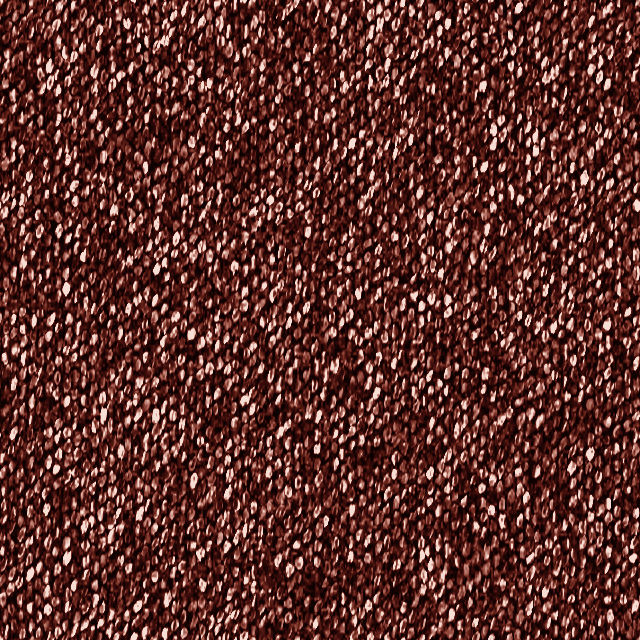
A WebGL 1 fragment shader for this texture:

```glsl
precision highp float;
// Coarse woven wool: short leaning tufts in columns staggered by half a row.
// Each tuft is a slim ellipse split into upright fibres; its brightness, plus
// fuzz in the dark gaps, is coloured through a ramp from black-red to cream.

uniform vec2 u_resolution;

const vec2 GRID = vec2(72.0, 40.0);       // tufts across and down
const float STAGGER = 0.5;                // shift of odd columns, in rows
const vec2 TUFT = vec2(0.45, 0.80);       // half size, in column widths
const vec2 FIBRE = vec2(4.2, 1.1);        // fibre cells per column width
const vec2 FUZZ = vec2(320.0, 170.0);     // gap fuzz cells across and down
const vec2 JITTER = vec2(0.3, 0.2);
const float LEAN = 0.17;
const float FRAY = 0.10;                  // raggedness of tuft outlines
const float WARP = 0.6;                   // thread drift, in cells
const float WEAR = 0.18;                  // strength of broad patches
const float GAP_LIGHT = 0.46;
const float GAIN = 1.08;
const float BLACK_POINT = 0.025;

const vec3 BLACK_RED = vec3(0.05, 0.005, 0.005);
const vec3 MAROON = vec3(0.24, 0.05, 0.04);
const vec3 RUST = vec3(0.44, 0.16, 0.12);
const vec3 CLAY = vec3(0.63, 0.35, 0.30);
const vec3 ROSE = vec3(0.80, 0.58, 0.53);
const vec3 CREAM = vec3(0.97, 0.87, 0.83);

vec3 hash3(vec2 p) {
  vec3 q = fract(p.xyx * vec3(0.1031, 0.1030, 0.0973));
  q += dot(q, q.yxz + 33.33);
  return fract((q.xxy + q.yzz) * q.zyx);
}

// Value noise that wraps after the given number of cells.
float noise(vec2 p, vec2 period) {
  vec2 cell = floor(p);
  vec2 f = fract(p);
  f = f * f * (3.0 - 2.0 * f);
  vec2 a = mod(cell, period);
  vec2 b = mod(cell + 1.0, period);
  float low = mix(hash3(a).x, hash3(vec2(b.x, a.y)).x, f.x);
  float high = mix(hash3(vec2(a.x, b.y)).x, hash3(b).x, f.x);
  return mix(low, high, f.y);
}

vec3 woolColor(float v) {
  float t = clamp(v, 0.0, 1.0) * 5.0;
  vec3 c = mix(BLACK_RED, MAROON, clamp(t, 0.0, 1.0));
  c = mix(c, RUST, clamp(t - 1.0, 0.0, 1.0));
  c = mix(c, CLAY, clamp(t - 2.0, 0.0, 1.0));
  c = mix(c, ROSE, clamp(t - 3.0, 0.0, 1.0));
  return mix(c, CREAM, clamp(t - 4.0, 0.0, 1.0));
}

// Brightness of one tuft; d is the offset from its centre in column widths.
float tuft(vec2 d, vec2 id, vec3 rnd) {
  d.x -= (LEAN + 0.25 * (rnd.y - 0.5)) * d.y;
  float strand = noise(d * FIBRE + id * 7.0 + 50.0, vec2(1024.0));
  float radius = length(d / (TUFT * mix(0.88, 1.12, rnd.x)));
  float body = 1.0 - smoothstep(0.6, 1.1, radius - 0.5 * (strand - 0.5));
  float streak = 0.28 + 0.78 * smoothstep(0.15, 0.8, strand);
  return body * streak * mix(0.5, 1.15, rnd.z);
}

float weave(vec2 uv) {
  // Threads wander slightly, and their outlines fray
  vec2 drift = vec2(noise(uv * 14.0, vec2(14.0)),
                    noise(uv * 11.0 + 5.0, vec2(11.0))) - 0.5;
  vec2 fray = vec2(noise(uv * FUZZ + 31.0, FUZZ),
                   noise(uv * FUZZ + 77.0, FUZZ)) - 0.5;
  vec2 p = uv * GRID + WARP * drift + FRAY * fray;
  float column = floor(p.x);
  float light = 0.0;

  // Neighbouring tufts overlap, the brightest on top
  for (int i = -1; i <= 1; i++) {
    float c = column + float(i);
    float rise = STAGGER * mod(c, 2.0);
    float row = floor(p.y - rise);
    for (int j = -1; j <= 1; j++) {
      float r = row + float(j);
      vec2 id = mod(vec2(c, r), GRID);
      vec3 rnd = hash3(id + 3.0);
      vec2 d = p - vec2(c, r + rise) - 0.5 - JITTER * (rnd.xy - 0.5);
      d.y *= GRID.x / GRID.y;
      light = max(light, tuft(d, id, rnd));
    }
  }
  return light;
}

void main() {
  vec2 uv = gl_FragCoord.xy / u_resolution;

  // Broad patches of wear
  float wear = 0.6 * noise(uv * 9.0, vec2(9.0))
             + 0.4 * noise(uv * 23.0, vec2(23.0));
  float light = weave(uv) * mix(1.0 - WEAR, 1.0 + WEAR, wear);

  // Loose fibres in the gaps, and fine upright grain over everything
  float fuzz = noise(uv * FUZZ, FUZZ);
  float grain = noise(uv * FUZZ + 9.0, FUZZ);
  light = max(light, GAP_LIGHT * fuzz * fuzz);
  light *= mix(0.5, 1.5, grain);

  gl_FragColor = vec4(woolColor(GAIN * (light - BLACK_POINT)), 1.0);
}
```
